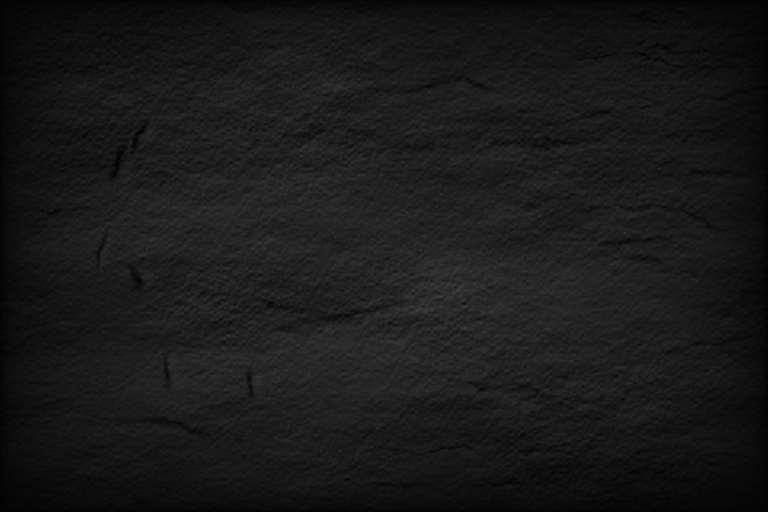
Write a Shadertoy shader that draws this texture.

```glsl
// Dark slate: rough embossed grain, faint cracks and shaded borders, tiling seamlessly.
#define STONE_GREY 0.146
#define BORDER_FLOOR 0.06
#define BORDER_CURVE 0.43
#define RELIEF 6.5
#define GRAIN 0.62
#define MOTTLE 0.60
#define LEDGES 22
#define CHIPS 6
#define LEDGE_DEPTH 0.45
#define CHIP_DEPTH 0.65
#define SPECK_SHARE 0.03
#define LIGHT_STEP vec2(-0.0008, 0.0036)

float hash(vec2 p) {
    return fract(sin(dot(p, vec2(127.1, 311.7))) * 43758.5453);
}

// Value noise that wraps after a whole number of cells.
float noise(vec2 uv, vec2 cells) {
    vec2 p = uv * cells;
    vec2 i = floor(p);
    vec2 f = fract(p);
    f = f * f * (3.0 - 2.0 * f);
    vec2 a = mod(i, cells);
    vec2 b = mod(i + 1.0, cells);
    return mix(mix(hash(a), hash(vec2(b.x, a.y)), f.x),
               mix(hash(vec2(a.x, b.y)), hash(b), f.x), f.y);
}

float fbm(vec2 uv, vec2 cells) {
    float sum = 0.0;
    float weight = 0.5;
    for (int i = 0; i < 6; i++) {
        sum += weight * noise(uv + 0.137 * float(i), cells);
        cells *= 2.0;
        weight *= 0.53;
    }
    return sum;
}

// Wandering dark line with a lit lower lip, fading towards both ends.
float crack(vec2 uv, vec2 centre, float angle, float halfLength, float width, float wobble) {
    vec2 aspect = vec2(iResolution.x / iResolution.y, 1.0);
    vec2 q = (fract(uv - centre + 0.5) - 0.5) * aspect;
    vec2 dir = vec2(cos(angle), sin(angle));
    float along = abs(dot(q, dir));
    float across = dot(q, vec2(-dir.y, dir.x)) + wobble;
    float fade = 1.0 - smoothstep(0.2 * halfLength, halfLength, along);
    float groove = 1.0 - smoothstep(0.0, width, abs(across));
    float lip = 1.0 - smoothstep(0.0, 1.5 * width, abs(across + 1.6 * width));
    return fade * (groove - 0.3 * lip);
}

// Pale mineral points of varied strength, one candidate per cell.
float specks(vec2 uv) {
    vec2 cells = vec2(180.0, 120.0);
    vec2 id = mod(floor(uv * cells), cells);
    vec2 offset = 0.35 + 0.3 * vec2(hash(id + 3.1), hash(id + 7.7));
    float dist = length(fract(uv * cells) - offset);
    float strength = smoothstep(1.0 - SPECK_SHARE, 1.0, hash(id + 19.3));
    return strength * (1.0 - smoothstep(0.05, 0.35, dist));
}

void mainImage(out vec4 fragColor, in vec2 fragCoord) {
    vec2 uv = fragCoord / iResolution.xy;

    // Relief lit from above, rougher in some patches
    vec2 rockCells = vec2(7.0, 8.0);
    float slope = fbm(uv, rockCells) - fbm(uv + LIGHT_STEP, rockCells);
    float rough = mix(0.7, 1.4, noise(uv + 0.43, vec2(7.0, 6.0)));
    float shade = 1.0 + RELIEF * rough * slope;

    // Pitted grain in two sizes, and broad mottling
    vec2 fineCells = vec2(240.0, 160.0);
    vec2 pitCells = vec2(150.0, 104.0);
    float fine = noise(uv, fineCells) - noise(uv + LIGHT_STEP, fineCells);
    float pits = noise(uv + 0.23, pitCells) - noise(uv + 0.23 + LIGHT_STEP, pitCells);
    shade += GRAIN * rough * (0.7 * fine + 0.4 * pits);
    shade += MOTTLE * (fbm(uv + 0.31, vec2(3.0, 7.0)) - 0.5);

    // Long level ledges, broken into pieces
    float wobble = 0.09 * (fbm(uv + 0.53, vec2(8.0, 5.0)) - 0.5)
                 + 0.022 * (fbm(uv + 0.17, vec2(36.0, 24.0)) - 0.5);
    float broken = smoothstep(0.25, 0.7, noise(uv + 0.71, vec2(27.0, 18.0)));
    for (int i = 0; i < LEDGES; i++) {
        float id = float(i);
        vec2 centre = vec2(hash(vec2(id, 1.0)), (id + hash(vec2(id, 2.0))) / float(LEDGES));
        float angle = 0.5 * (hash(vec2(id, 3.0)) - 0.5);
        float halfLength = mix(0.10, 0.38, hash(vec2(id, 4.0)));
        float width = mix(0.005, 0.012, hash(vec2(id, 5.0)));
        shade -= LEDGE_DEPTH * broken * crack(uv, centre, angle, halfLength, width, wobble);
    }

    // Short upright chips on the left half
    for (int i = 0; i < CHIPS; i++) {
        float id = float(i) + 40.0;
        float row = (float(i) + hash(vec2(id, 2.0))) / float(CHIPS);
        vec2 centre = vec2(mix(0.08, 0.43, hash(vec2(id, 1.0))), mix(0.15, 0.85, row));
        float angle = 1.5 + 0.5 * (hash(vec2(id, 3.0)) - 0.5);
        float halfLength = mix(0.025, 0.065, hash(vec2(id, 4.0)));
        shade -= CHIP_DEPTH * crack(uv, centre, angle, halfLength, 0.009, wobble);
    }
    shade += 0.6 * specks(uv);

    // Borders sink evenly into shadow, so opposite edges meet
    vec2 inner = 4.0 * uv * (1.0 - uv);
    float border = mix(BORDER_FLOOR, 1.0, pow(max(inner.x * inner.y, 0.0), BORDER_CURVE));

    float grey = STONE_GREY * border * max(shade, 0.1);
    fragColor = vec4(vec3(grey), 1.0);
}
```
